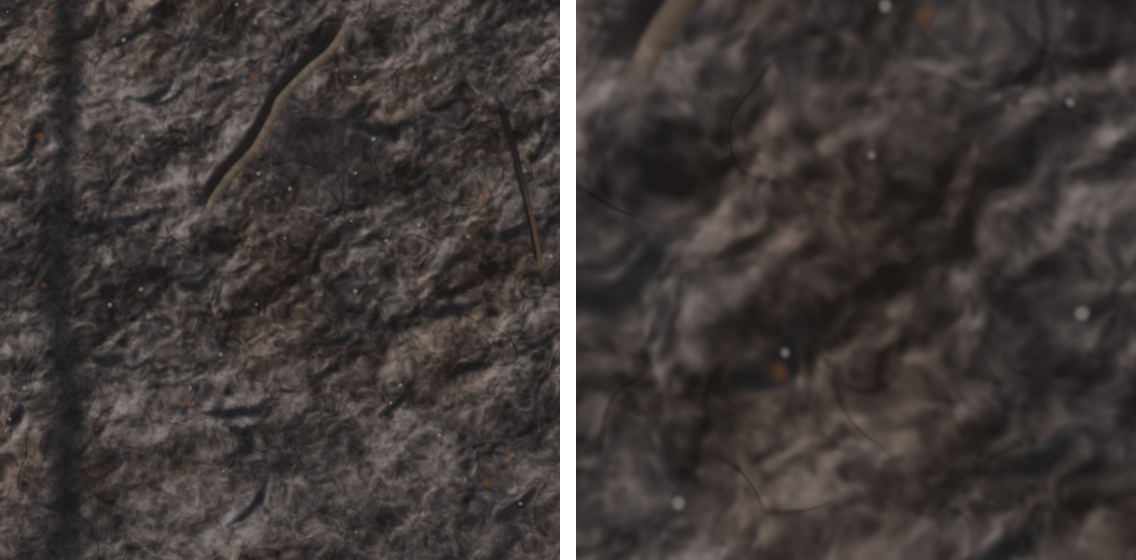
Left: the whole. Right: its middle third, enlarged.
This texture is drawn by a WebGL 2 fragment shader. Its source:

```glsl
#version 300 es
precision highp float;
// Dark, damp soil: clods and grain from layered noise, lit from the upper left,
// with slanting crevices, a soft upright shadow, a bent root, a thin twig and specks.
// Brightness is gathered as a bell-shaped tone, then mapped to colour by an exponential.
uniform vec2 u_resolution;
out vec4 fragColor;

const float PI = 3.14159265;

vec2 hash2(vec2 p) {
    vec3 q = fract(vec3(p.xyx) * vec3(0.1031, 0.1030, 0.0973));
    q += dot(q, q.yzx + 33.33);
    return fract((q.xx + q.yz) * q.zy);
}

float valueNoise(vec2 p) {
    vec2 i = floor(p), f = fract(p);
    f = f * f * (3.0 - 2.0 * f);
    float low = mix(hash2(i).x, hash2(i + vec2(1, 0)).x, f.x);
    float high = mix(hash2(i + vec2(0, 1)).x, hash2(i + vec2(1, 1)).x, f.x);
    return 2.0 * mix(low, high, f.y) - 1.0;
}

mat2 rotation(float a) {
    return mat2(cos(a), sin(a), -sin(a), cos(a));
}

// Layered noise scaled to a standard deviation near one
float fbm(vec2 p, int octaves, float gain) {
    float sum = 0.0, power = 0.0, amp = 1.0;
    for (int i = 0; i < octaves; i++) {
        sum += amp * valueNoise(p);
        power += amp * amp;
        amp *= gain;
        p = rotation(0.6) * p * 2.03 + 17.3;
    }
    return sum / (0.43 * sqrt(power));
}

float inside(float d, float radius, float blur) {
    return 1.0 - smoothstep(radius - blur, radius + blur, d);
}

// Coordinates on a bowed line: x runs 0..1 along it, y is the signed side distance
vec2 strandSpace(vec2 p, vec2 a, vec2 b, float bow, float wobble) {
    vec2 dir = b - a;
    float len = length(dir);
    float t = dot(p - a, dir) / (len * len);
    float side = (dir.x * (p.y - a.y) - dir.y * (p.x - a.x)) / len;
    return vec2(t, side - bow * sin(PI * t) - wobble * sin(4.0 * PI * t));
}

float span(float t, float fade) {
    return smoothstep(0.0, fade, t) * (1.0 - smoothstep(1.0 - fade, 1.0, t));
}

// Height of the clods, stretched a little along the upward diagonal
float clods(vec2 p) {
    return fbm(rotation(-0.65) * p * vec2(11.0, 16.0) + 4.0, 4, 0.55);
}

// Broken thin lines where a noise field crosses zero
float cracks(vec2 p, float scale, float width) {
    float line = inside(abs(fbm(p * scale + 31.0, 2, 0.5)), width, width);
    return line * smoothstep(0.1, 0.9, fbm(p * scale * 0.8 + 80.0, 2, 0.5));
}

// x: darkness of scattered crevices, y: light on their upper rims
vec2 crevices(vec2 p) {
    vec2 result = vec2(0.0);
    for (int i = 0; i < 34; i++) {
        vec2 centre = hash2(vec2(i, 3));
        vec2 shape = hash2(vec2(i, 19));
        vec2 q = rotation(-mix(0.0, 0.95, shape.x)) * (p - centre);
        float halfLength = mix(0.025, 0.075, shape.y);
        float along = q.x / halfLength;
        float taper = sqrt(max(0.0, 1.0 - along * along));
        float width = mix(0.002, 0.011, hash2(vec2(i, 41)).x) * taper;
        float side = q.y - 0.012 * along * along;
        result.x = max(result.x, inside(abs(side), width, 0.006) * taper);
        result.y = max(result.y, inside(abs(side - width - 0.012), 0.006, 0.006) * taper);
    }
    return result;
}

// x: coverage of a small fleck, y: its random kind
vec2 flecks(vec2 p, float cells, float share) {
    vec2 id = floor(p * cells);
    vec2 kind = hash2(id + 71.0);
    vec2 q = fract(p * cells) - mix(vec2(0.3), vec2(0.7), hash2(id + 9.0));
    return vec2(step(kind.x, share) * inside(length(q), mix(0.06, 0.15, kind.y), 0.08), kind.y);
}

void main() {
    vec2 uv = gl_FragCoord.xy / u_resolution;
    vec2 rough = vec2(fbm(uv * 22.0, 2, 0.5), fbm(uv * 22.0 + 50.0, 2, 0.5));
    vec2 p = uv + 0.0035 * rough;

    // Ground: broad patches, lit clods, fine grain
    float patches = fbm(rotation(-0.4) * p * vec2(5.5, 8.5) + 11.0, 4, 0.65);
    float relief = 3.3 * (clods(p) - clods(p + vec2(-0.006, 0.007)));
    float grain = fbm(uv * 46.0 + 0.15 * rough, 3, 0.8);
    float lumpy = mix(0.25, 0.42, smoothstep(0.1, 0.4, uv.y));
    float tone = 0.24 + 0.47 * patches - lumpy * relief + 0.47 * grain;
    tone += 0.6 * smoothstep(0.0, 0.45, abs(uv.y - 0.5)) - 0.3;

    // Hollow, crevices and thin cracks
    float hollow = inside(length((p - vec2(0.57, 0.74)) * vec2(1.0, 1.4)), 0.1, 0.06);
    tone = mix(tone, -1.1 + 0.35 * grain, 0.75 * hollow);
    vec2 cut = crevices(p);
    float crack = max(cracks(p, 8.0, 0.05), 0.8 * cracks(p + 0.4, 15.0, 0.08));
    tone += 0.35 * cut.y - 0.9 * crack;
    tone = mix(tone, -1.9 + 0.25 * grain, 0.85 * cut.x);

    // Upright soft shadow
    float stripe = inside(abs(p.x - 0.112 - 0.008 * sin(uv.y * 9.0)), 0.024, 0.024);
    stripe *= 0.72 + 0.2 * valueNoise(uv * vec2(3.0, 7.0));
    tone = mix(tone, -1.9 + 0.25 * grain, stripe);

    // Shadows cast by the root and the twig
    vec2 soft = uv + 0.001 * rough;
    vec2 root = strandSpace(soft, vec2(0.365, 0.605), vec2(0.63, 0.965), 0.012, 0.006);
    vec2 twig = strandSpace(soft, vec2(0.968, 0.52), vec2(0.89, 0.83), -0.006, 0.001);
    float rootShade = inside(abs(root.y - 0.016), 0.01, 0.007) * span(root.x, 0.12);
    float twigShade = inside(abs(twig.y - 0.006), 0.003, 0.004) * span(twig.x, 0.1);
    tone = mix(tone, -2.1, 0.85 * max(rootShade, twigShade));

    // Tone to colour, highlights eased, with brown patches and cooler shadows
    tone = clamp(tone, -2.2, 3.0);
    tone -= 0.12 * pow(max(tone - 0.6, 0.0), 2.0);
    float brown = 0.75 * smoothstep(-0.4, 1.7, fbm(uv * 6.0 + 23.0, 3, 0.6));
    vec3 tint = mix(vec3(1.0, 0.92, 0.91), vec3(1.04, 0.88, 0.78), brown);
    tint = mix(tint, vec3(0.93, 0.94, 1.02), 0.7 * max(stripe, cut.x));
    vec3 colour = 0.232 * exp(0.35 * tone) * tint;

    // Root and twig bodies, paler on one flank
    float rootBody = inside(abs(root.y), 0.008, 0.003) * span(root.x, 0.06);
    float rootLight = 0.8 + 0.35 * smoothstep(-0.008, 0.004, root.y) + 0.07 * grain;
    colour = mix(colour, vec3(0.35, 0.30, 0.26) * rootLight, 0.9 * rootBody);
    float twigBody = inside(abs(twig.y), 0.004, 0.002) * span(twig.x, 0.05);
    vec3 twigColour = mix(vec3(0.32, 0.25, 0.21), vec3(0.12, 0.11, 0.12), smoothstep(0.2, 0.7, twig.x));
    colour = mix(colour, twigColour, 0.85 * twigBody);

    // Pale grit and rusty crumbs
    vec2 grit = flecks(soft, 34.0, 0.025);
    vec2 rust = flecks(p + 0.37, 19.0, 0.025);
    colour = mix(colour, vec3(0.54, 0.52, 0.49), 0.7 * grit.x);
    colour = mix(colour, vec3(0.40, 0.25, 0.17), 0.65 * rust.x);
    fragColor = vec4(colour, 1.0);
}
```
